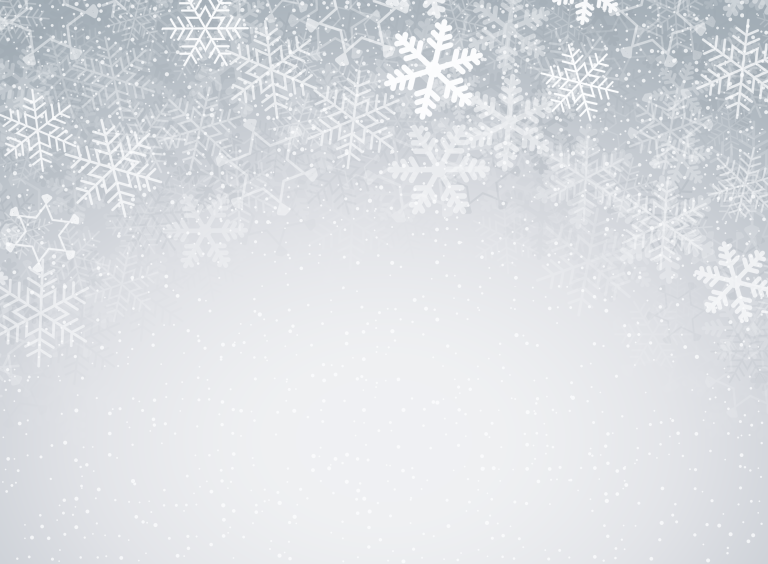
Reproduce this background procedurally as a WebGL 1 fragment shader.

```glsl
precision highp float;

uniform vec2 u_resolution;

const vec3 CORE_COLOR = vec3(0.938, 0.943, 0.951);
const vec3 MIST_COLOR = vec3(0.865, 0.872, 0.892);
const vec3 EDGE_COLOR = vec3(0.625, 0.67, 0.705);
const vec3 SHADE_COLOR = vec3(0.56, 0.6, 0.635);
const vec3 SNOW_COLOR = vec3(0.99, 0.993, 0.997);

const float GLOW_HEIGHT = 0.22;
const vec2 GLOW_STRETCH = vec2(0.8, 1.13);
const vec2 ARCH_FADE = vec2(0.38, 0.66);
const vec2 FLOOR_FADE = vec2(0.24, 0.46);
const vec2 FLAKE_CELL = vec2(0.138, 0.177);
const vec2 FLAKE_ORIGIN = vec2(0.071, 0.956);
const float FLAKE_RADIUS = 0.083;
const float FLAKE_JITTER = 0.25;
const float SNOW_STRENGTH = 0.78;
const float SECTOR = 1.0471976;

float hash(vec2 p) {
  return fract(sin(dot(p, vec2(127.1, 311.7))) * 43758.545);
}

vec2 hash2(vec2 p) {
  return vec2(hash(p), hash(p + 19.7));
}

// Stretched distance from the pale glow, growing fastest upward
float glowDistance(vec2 p) {
  float middle = 0.5 * u_resolution.x / u_resolution.y;
  return length((p - vec2(middle, GLOW_HEIGHT)) * GLOW_STRETCH);
}

float segment(vec2 p, vec2 a, vec2 b) {
  vec2 ab = b - a;
  return length(p - a - ab * clamp(dot(p - a, ab) / dot(ab, ab), 0.0, 1.0));
}

// Six-armed crystal of unit radius: fern, stout or star
float snowflake(vec2 p, float kind, float blur) {
  float angle = mod(atan(p.y, p.x) + 0.5 * SECTOR, SECTOR) - 0.5 * SECTOR;
  vec2 q = length(p) * vec2(cos(angle), abs(sin(angle)));
  vec2 slant = vec2(0.5, 0.866);
  float stout = step(0.42, kind) * step(kind, 0.74);
  float star = step(0.74, kind);
  float width = mix(0.025, 0.055, stout);
  float d = segment(q, vec2(0.7 * star, 0.0), vec2(0.96, 0.0));
  if (star > 0.5) {
    d = min(d, segment(q, vec2(0.72, 0.0), vec2(0.36, 0.208)));
    d = min(d, segment(q, vec2(0.78, 0.0), vec2(0.9, 0.09)) - 0.02);
    d = min(d, segment(q, vec2(0.9, 0.09), vec2(0.94, 0.0)) - 0.02);
  } else {
    for (int i = 0; i < 3; i++) {
      float along = mix(0.28, 0.42, stout) + 0.19 * float(i);
      float reach = mix(0.34, 0.24, stout) - 0.05 * float(i);
      vec2 root = vec2(along, 0.0);
      d = min(d, segment(q, root, root + reach * slant));
    }
    d = min(d, mix(1.0, length(q) - 0.1, stout));
  }
  return 1.0 - smoothstep(width - blur, width + blur, d);
}

// Staggered, jittered grid of flakes that thins out toward the glow
float flakeLayer(vec2 p, vec2 origin, float scale, float seed) {
  vec2 cell = FLAKE_CELL * scale;
  vec2 base = floor((p - origin) / cell + 0.5);
  float cover = 0.0;
  for (int j = -1; j <= 1; j++) {
    for (int i = -1; i <= 1; i++) {
      vec2 id = base + vec2(float(i), float(j));
      vec2 rnd = hash2(id + seed);
      vec2 shift = (rnd - 0.5) * FLAKE_JITTER;
      shift.y -= 0.5 * mod(id.x, 2.0);
      vec2 center = origin + (id + shift) * cell;
      float radius = FLAKE_RADIUS * scale * mix(0.8, 1.2, rnd.y);
      vec2 q = (p - center) / radius;
      if (dot(q, q) < 1.15) {
        float turn = rnd.x * SECTOR;
        q = mat2(cos(turn), sin(turn), -sin(turn), cos(turn)) * q;
        float blur = 0.7 / (u_resolution.y * radius);
        float fade = smoothstep(ARCH_FADE.x, ARCH_FADE.y, glowDistance(center));
        fade *= smoothstep(FLOOR_FADE.x, FLOOR_FADE.y, center.y);
        float strength = fade * mix(0.35, 1.15, hash(id + seed + 7.3));
        float shape = snowflake(q, hash(id + seed + 3.1), blur);
        cover = max(cover, min(strength, 1.0) * shape);
      }
    }
  }
  return cover;
}

// Cellular specks of fine snow
float specks(vec2 p, float cell, float amount, float seed) {
  vec2 g = p / cell;
  vec2 id = floor(g);
  vec2 rnd = hash2(id + seed);
  float radius = mix(0.0013, 0.0037, rnd.x * rnd.x);
  float d = length(fract(g) - mix(vec2(0.2), vec2(0.8), rnd)) * cell;
  float blur = 0.7 / u_resolution.y;
  float shown = step(hash(id + seed + 5.9), amount);
  return shown * (1.0 - smoothstep(radius - blur, radius + blur, d));
}

void main() {
  vec2 p = gl_FragCoord.xy / u_resolution.y;
  float d = glowDistance(p);

  // Misty backdrop
  vec3 color = mix(CORE_COLOR, MIST_COLOR, smoothstep(0.12, 0.6, d));
  color = mix(color, EDGE_COLOR, smoothstep(0.38, 1.08, d));

  // Shaded and pale flakes behind the bright ones
  color = mix(color, SHADE_COLOR, 0.22 * flakeLayer(p, vec2(0.02, 0.91), 0.85, 41.0));
  color = mix(color, SNOW_COLOR, 0.3 * flakeLayer(p, vec2(0.04, 0.97), 0.7, 67.0));
  color = mix(color, SNOW_COLOR, 0.34 * flakeLayer(p, vec2(0.12, 0.88), 1.1, 23.0));
  color = mix(color, SNOW_COLOR, flakeLayer(p, FLAKE_ORIGIN, 1.0, 11.0));

  // Falling snow, denser toward the top
  float density = mix(0.3, 0.85, smoothstep(0.45, 0.95, p.y));
  float snow = max(specks(p, 0.02, density, 2.0), specks(p + 0.37, 0.031, density, 8.0));
  color = mix(color, SNOW_COLOR, SNOW_STRENGTH * snow);

  gl_FragColor = vec4(color, 1.0);
}
```
